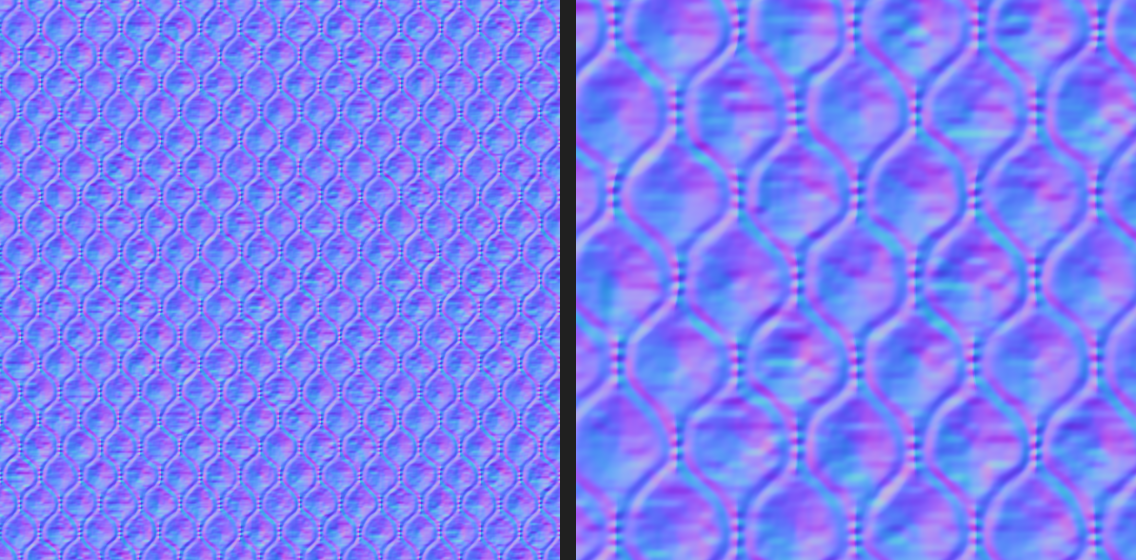
Left: the whole. Right: its middle third, enlarged.
Reproduce this texture map procedurally as a three.js fragment shader.

```glsl
// Tileable normal map of staggered teardrop scales held in a net of wavy raised strands.
varying vec2 vUv;

const float TAU = 6.2831853;
const vec2 REPEATS = vec2(14.0, 10.0);   // scales across, pairs of staggered rows up
const float STRAND_SWING = 0.19;         // sideways swing, in scale pitches
const float STRAND_WIDTH = 0.073;
const float STRAND_HEIGHT = 0.050;
const vec2 SCALE_RADIUS = vec2(0.43, 0.38);

float hash(vec2 p) {
  vec3 q = fract(vec3(p.xyx) * vec3(0.1031, 0.1030, 0.0973));
  q += dot(q, q.yzx + 33.33);
  return fract((q.x + q.y) * q.z);
}

// Value noise that wraps after `period` cells over the canvas.
float noise(vec2 uv, vec2 period) {
  vec2 p = uv * period;
  vec2 i = floor(p);
  vec2 f = p - i;
  f = f * f * f * (f * (f * 6.0 - 15.0) + 10.0);
  vec2 a = mod(i, period);
  vec2 b = mod(i + 1.0, period);
  return mix(mix(hash(a), hash(vec2(b.x, a.y)), f.x),
             mix(hash(vec2(a.x, b.y)), hash(b), f.x), f.y);
}

// Distance to the nearest of a family of lines one unit apart.
float lineDistance(float x) {
  return abs(fract(x + 0.5) - 0.5);
}

// Skewed wave: slow widening from the top, a rounder turn at the bottom.
float strandWave(float y) {
  float t = TAU * y;
  return cos(t + 0.12 * cos(2.0 * t) - 0.14 * sin(2.0 * t));
}

// Two mirrored families of strands that nearly touch beside each scale.
float strands(vec2 p) {
  float wave = strandWave(p.y);
  float swing = STRAND_SWING * wave;
  float d = min(lineDistance(p.x - 0.25 - swing), lineDistance(p.x - 0.75 + swing));
  d *= 1.0 - 0.26 * (1.0 - wave * wave);
  return STRAND_HEIGHT * exp(-d * d / (STRAND_WIDTH * STRAND_WIDTH));
}

// One lattice of peaked domes, plus beads in the gaps between neighbours.
float scales(vec2 p, float offset, float grain) {
  vec2 q = p - offset;
  vec2 cell = floor(q + 0.5);
  vec2 id = mod(cell, REPEATS) + offset * 74.0;
  vec2 local = q - cell;
  vec2 jitter = vec2(hash(id + 3.1), hash(id + 17.7)) - 0.5;

  vec2 r = (local - jitter * vec2(0.09, 0.07)) / SCALE_RADIUS;
  float k = max(1.0 - sqrt(dot(r, r) + 0.012), 0.0);
  float dome = k * k / (k + 0.12) * mix(0.14, 0.20, hash(id + 41.3));
  float wear = grain * smoothstep(0.0, 0.35, k) * mix(0.010, 0.034, hash(id + 59.9));

  vec2 gap = vec2(0.5 - abs(local.x), local.y) / vec2(0.055, 0.15);
  float beads = 0.013 * cos(TAU * 12.0 * local.y) * exp(-dot(gap, gap));
  return dome + wear + beads;
}

// Height in scale pitches.
float relief(vec2 uv) {
  vec2 p = uv * REPEATS;
  p.x += 0.05 * (noise(uv, vec2(42.0, 40.0)) - 0.5);
  p.y += 0.04 * (noise(uv + 0.37, vec2(28.0, 40.0)) - 0.5);
  float grain = noise(uv, vec2(84.0, 132.0)) - 0.5;
  float pits = noise(uv + 0.21, vec2(140.0, 150.0)) - 0.5;
  return strands(p) + scales(p, 0.0, grain) + scales(p, 0.5, grain)
       + 0.009 * grain + 0.009 * pits;
}

void main() {
  // Central differences give the slope; green points down the canvas.
  vec2 e = vec2(0.001, 0.0);
  vec2 slope = vec2(relief(vUv + e.xy) - relief(vUv - e.xy),
                    relief(vUv + e.yx) - relief(vUv - e.yx));
  slope /= 2.0 * e.x * REPEATS.x;
  vec3 normal = normalize(vec3(-slope.x, slope.y, 1.0));
  gl_FragColor = vec4(0.5 + 0.5 * normal, 1.0);
}
```
